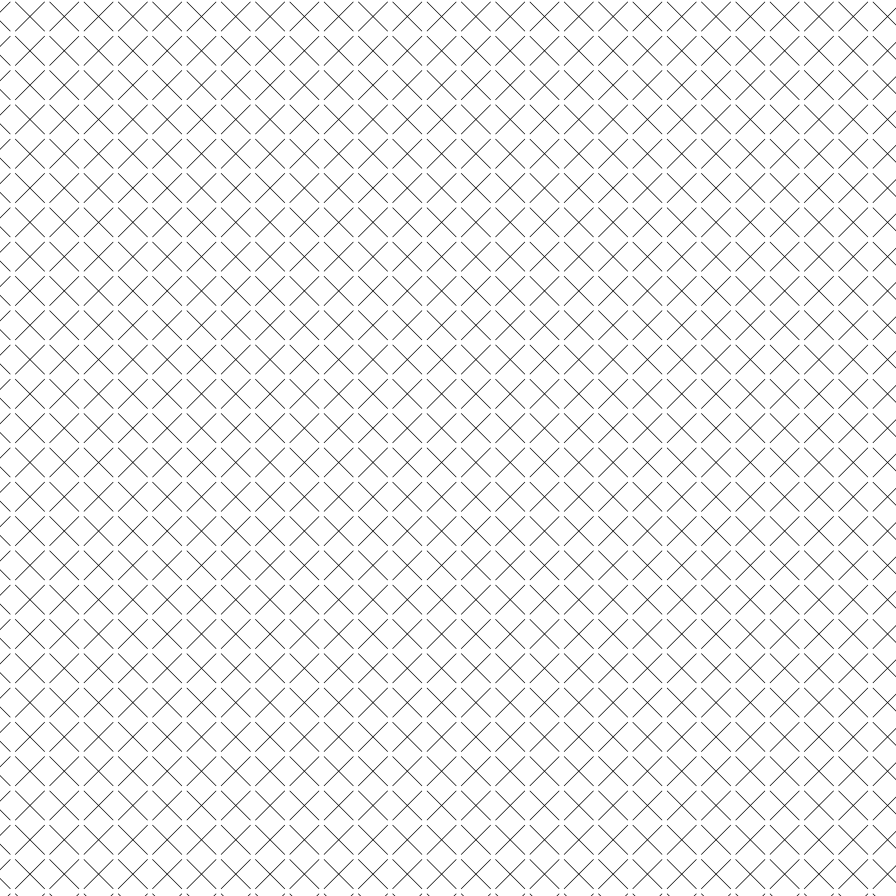
Give the GLSL for this pattern, as a three.js fragment shader.

```glsl
// Fine diagonal lattice: thin black crosses on white, with small gaps where their arms meet.
#define REPEATS 26.12             // crosses across and down
#define ORIGIN vec2(0.512, 0.503) // a meeting point of four arms
#define LINE_WIDTH 0.0205         // stroke width, in cells
#define GAP 0.07                  // inset of each arm from the cell corner, in cells
#define INK vec3(0.0)
#define PAPER vec3(1.0)

varying vec2 vUv;

// Integral of a unit tent, the profile of a square pixel seen along its diagonal
float tentIntegral(float x) {
  x = clamp(x, -1.0, 1.0);
  return 0.5 + x - 0.5 * x * abs(x);
}

// Filtered coverage of a band centred on zero
float band(float d, float halfWidth, float blur) {
  return tentIntegral((d + halfWidth) / blur) - tentIntegral((d - halfWidth) / blur);
}

// Coverage of one straight stroke with square ends
float stroke(float along, float across, float blur) {
  float halfLength = (0.5 - GAP) * sqrt(2.0);
  return band(across, 0.5 * LINE_WIDTH, blur) * band(along, halfLength, blur);
}

void main() {
  vec2 cell = fract((vUv - ORIGIN) * REPEATS) - 0.5;

  // Half the diagonal of a pixel, in cells
  float blur = fwidth(vUv.x) * REPEATS * sqrt(0.5);

  // Axes along the two diagonals
  vec2 diagonal = vec2(cell.x + cell.y, cell.x - cell.y) * sqrt(0.5);
  float rising = stroke(diagonal.x, diagonal.y, blur);
  float falling = stroke(diagonal.y, diagonal.x, blur);

  float coverage = 1.0 - (1.0 - rising) * (1.0 - falling);
  gl_FragColor = vec4(mix(PAPER, INK, coverage), 1.0);
}
```
